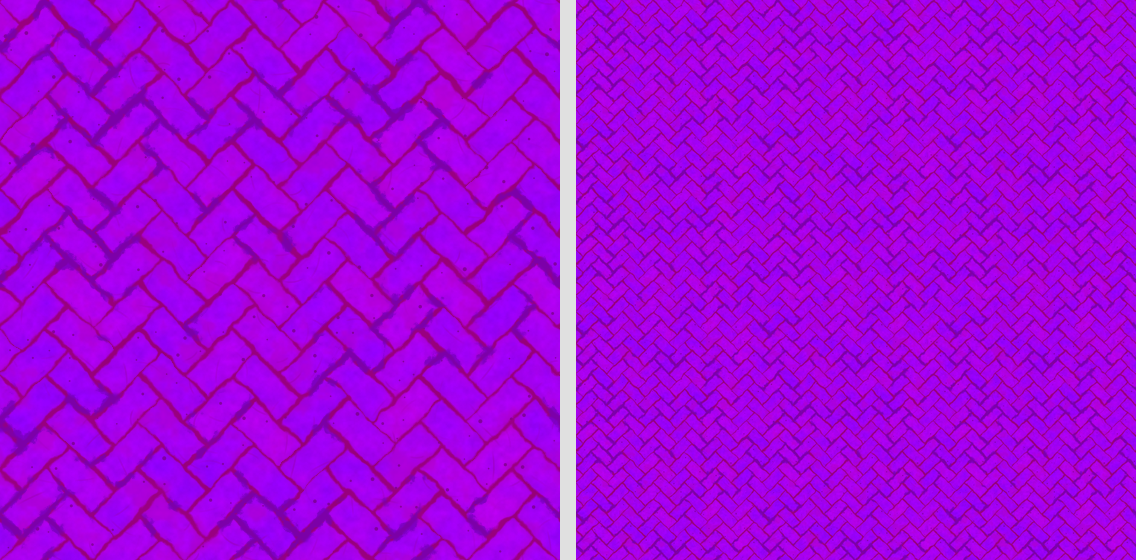
Left, the tile; right, the same tile 3 across and 3 down.
This texture map is drawn by a WebGL 2 fragment shader. Its source:

```glsl
#version 300 es
precision highp float;
// Seamless diagonal herringbone of worn violet bricks with ragged crimson joints.

uniform vec2 u_resolution;
out vec4 outColor;

const float REPEATS = 12.0;            // herringbone rows down; columns are half of it
const vec2 PATTERN_SHIFT = vec2(0.039);
const vec3 BRICK_COOL = vec3(0.56, 0.0, 0.99);
const vec3 BRICK_WARM = vec3(0.74, 0.0, 0.92);
const vec3 JOINT = vec3(0.58, 0.0, 0.40);
const vec3 DUST = vec3(0.64, 0.0, 0.70);
const vec3 FILLER = vec3(0.45, 0.0, 0.72);
const vec3 SPECK = vec3(0.45, 0.0, 0.48);

vec3 hash(vec2 p) {
    vec3 q = fract(p.xyx * vec3(0.1031, 0.1030, 0.0973));
    q += dot(q, q.yxz + 33.33);
    return fract((q.xxy + q.yzz) * q.zyx);
}

// Value noise that wraps after a whole number of cells.
float noise(vec2 p, float period, float seed) {
    vec2 x = p * period, i = floor(x), f = x - i;
    f = f * f * (3.0 - 2.0 * f);
    vec2 a = mod(i, period) + seed, b = mod(i + 1.0, period) + seed;
    return mix(mix(hash(a).x, hash(vec2(b.x, a.y)).x, f.x),
               mix(hash(vec2(a.x, b.y)).x, hash(b).x, f.x), f.y);
}

float fbm(vec2 p, float period, float seed) {
    float sum = 0.0, gain = 0.533;
    for (int i = 0; i < 4; i++) {
        sum += gain * noise(p, period, seed);
        period *= 2.0;
        seed += 17.0;
        gain *= 0.5;
    }
    return sum;
}

float roundedBox(vec2 p, vec2 halfSize, float radius) {
    vec2 q = abs(p) - halfSize + radius;
    return length(max(q, 0.0)) + min(max(q.x, q.y), 0.0) - radius;
}

// Gives the offset from the brick centre (xy, long side along x) and a wrapping id (zw).
vec4 herringbone(vec2 p) {
    vec2 uv = REPEATS * vec2(p.x + p.y, p.y - p.x);
    vec2 cell = floor(uv);
    float k = mod(cell.x - cell.y, 4.0);
    bool rising = k < 1.5;
    vec2 centre = rising ? cell + vec2(k < 0.5 ? 1.0 : 0.0, 0.5)
                         : cell + vec2(0.5, k < 2.5 ? 0.0 : 1.0);
    vec2 local = uv - centre;
    vec2 id = floor(mod(vec2(centre.x - centre.y, centre.x + centre.y), 2.0 * REPEATS));
    return vec4(rising ? local : local.yx, id);
}

// Short curved hairlines, one per grid cell.
float scratches(vec2 p, float grid, float seed, float pixel) {
    vec2 x = p * grid, base = floor(x);
    float ink = 0.0, blur = pixel * grid;
    for (int j = -1; j <= 1; j++)
    for (int i = -1; i <= 1; i++) {
        vec2 cell = base + vec2(i, j);
        vec3 h = hash(mod(cell, grid) + seed);
        float angle = 6.2832 * h.z, c = cos(angle), s = sin(angle);
        vec2 q = mat2(c, -s, s, c) * (x - cell - h.xy);
        q.y += (h.x - h.y) * 1.4 * q.x * q.x;
        float along = 1.0 - smoothstep(0.15, 0.2 + 0.4 * h.y, abs(q.x));
        ink = max(ink, along * h.x * (1.0 - smoothstep(0.005, 0.015 + blur, abs(q.y))));
    }
    return ink;
}

// Sparse round pits, kept inside their grid cells.
float specks(vec2 p, float grid, float seed, float pixel) {
    vec2 x = p * grid, cell = floor(x);
    vec3 h = hash(mod(cell, grid) + seed);
    float radius = mix(0.02, 0.08, h.z * h.z);
    float dist = length(x - cell - 0.2 - 0.6 * h.xy);
    float present = step(0.6, hash(mod(cell, grid) + seed + 41.0).x);
    return present * (1.0 - smoothstep(radius - 0.02, radius + pixel * grid, dist));
}

void main() {
    vec2 p = gl_FragCoord.xy / u_resolution;
    float pixel = 1.0 / min(u_resolution.x, u_resolution.y);

    // Ragged brick outlines
    vec2 warp = vec2(fbm(p, 36.0, 3.0), fbm(p, 36.0, 71.0)) - 0.5;
    vec4 brick = herringbone(p - PATTERN_SHIFT + warp * 0.012);
    vec3 rnd = hash(brick.zw + 5.0);
    vec2 local = brick.xy + (rnd.xy - 0.5) * 0.07;
    local.y += local.x * (rnd.z - 0.5) * 0.06;
    float inside = -roundedBox(local, vec2(1.0, 0.5), 0.1);

    // Brick faces
    float cloud = fbm(p, 24.0, 13.0), grain = fbm(p, 96.0, 29.0);
    float patches = fbm(p, 14.0, 53.0);
    float tone = 0.5 + 0.7 * (0.5 * (rnd.x + rnd.z) - 0.5) + 0.9 * (cloud - 0.5);
    vec3 color = mix(BRICK_COOL, BRICK_WARM, clamp(tone, 0.0, 1.0));
    color *= 1.0 + 0.12 * (grain - 0.5);

    // Dust, hairlines and pits
    float edge = max(inside, 0.0);
    float dust = exp(-edge / 0.1) * 0.6 + 0.4 * smoothstep(0.56, 0.76, cloud);
    color = mix(color, DUST, dust * mix(0.5, 1.0, grain));
    color = mix(color, DUST * 0.92, 0.4 * scratches(p, 17.0, 7.0, pixel));
    color = mix(color, SPECK, 0.7 * specks(p, 26.0, 90.0, pixel));

    // Joints, with bluish filler spilling over in places
    float width = 0.035 + 0.1 * (patches - 0.4) + 0.06 * (grain - 0.5);
    float joint = 1.0 - smoothstep(width - 0.03, width + 0.05, inside);
    color = mix(color, mix(JOINT, DUST, 0.35 * cloud), 0.9 * joint);
    float spill = smoothstep(0.57, 0.66, patches) * (1.0 - smoothstep(0.06, 0.16, inside + 0.3 * (grain - 0.5)));
    color = mix(color, FILLER, 0.75 * spill);

    outColor = vec4(clamp(color, 0.0, 1.0), 1.0);
}
```
